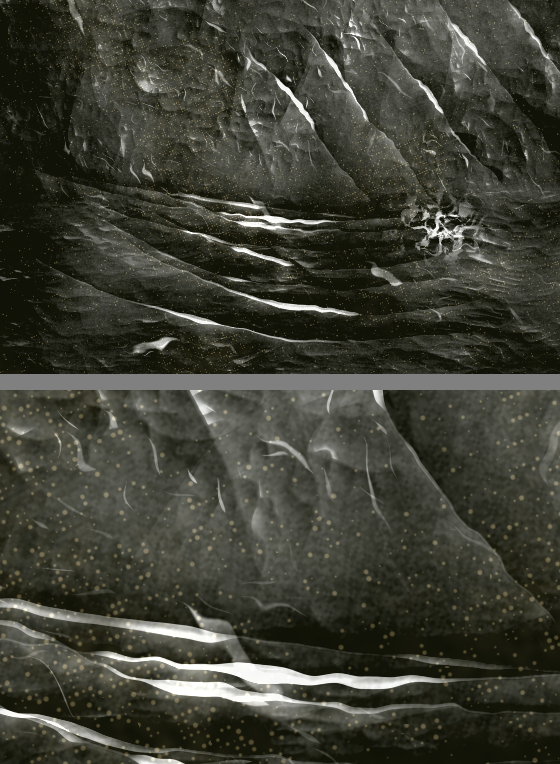
Top, the full canvas; bottom, a detail of the centre.
Reproduce this texture procedurally as a Shadertoy shader.

```glsl
// Crumpled glossy black plastic film with long folds, a pinched knot, glints and dust.
const float BASE_TONE = 0.165;
const float CRUMPLE_CONTRAST = 0.024;
const float GRAIN = 0.09;
const float FAN_FOLDS = 8.0;
const float SLANT_FOLDS = 5.0;
const vec2 KNOT = vec2(1.17, 0.39);
const vec2 LIGHT_DIR = vec2(0.75, 0.66);
const vec3 DUST_COLOR = vec3(0.30, 0.26, 0.18);

float hash(vec2 p) { return fract(sin(dot(p, vec2(127.1, 311.7))) * 43758.5453); }
mat2 rotate(float a) { return mat2(cos(a), -sin(a), sin(a), cos(a)); }
float noise(vec2 p) {
    vec2 i = floor(p), f = fract(p);
    f = f * f * (3.0 - 2.0 * f);
    return mix(mix(hash(i), hash(i + vec2(1, 0)), f.x),
               mix(hash(i + vec2(0, 1)), hash(i + vec2(1, 1)), f.x), f.y);
}
// Layered noise: x is smooth, y is folded at sharp creases.
vec2 layers(vec2 p) {
    vec2 sum = vec2(0.0), amp = vec2(0.5);
    for (int i = 0; i < 5; i++) {
        float n = noise(p);
        sum += amp * vec2(n, abs(2.0 * n - 1.0));
        p = rotate(0.65) * p * 1.98 + 5.3;
        amp *= vec2(0.5, 0.47);
    }
    return sum;
}
// Creases run steeply in the upper sheet and nearly level in the lower one.
float height(vec2 p) {
    vec2 q = p + 0.05 * vec2(noise(p * 5.0), noise(p * 5.0 + 19.0));
    float upper = layers(rotate(0.85) * q * vec2(3.2, 4.2)).y;
    float lower = layers(rotate(0.15) * q * vec2(2.4, 6.0) + 11.0).y;
    return mix(lower, upper, smoothstep(0.42, 0.56, p.y));
}
// Position along a sagging fold from a to b, and signed distance above it.
vec2 foldSpace(vec2 p, vec2 a, vec2 b, float sag) {
    vec2 q = p - a, u = normalize(b - a);
    float t = dot(q, u) / length(b - a);
    return vec2(t, dot(q, vec2(-u.y, u.x)) + 4.0 * sag * t * (1.0 - t));
}
// Broken shiny rim, soft sheen below it and shadow above it.
float foldTone(vec2 f, float shine, float seed, float aa) {
    float span = smoothstep(0.0, 0.1, f.x) * smoothstep(1.0, 0.85, f.x);
    float d = f.y + 0.016 * (noise(vec2(f.x * 9.0, seed * 7.0)) - 0.5)
            + 0.005 * (noise(vec2(f.x * 47.0, seed * 3.0)) - 0.5);
    float along = (f.x - 0.25 - 0.45 * hash(vec2(seed, 4.0))) / 0.19;
    float lit = exp(-along * along) * smoothstep(0.2, 0.55, noise(vec2(f.x * 15.0, seed + 3.0)));
    float width = 0.0009 + 0.008 * lit * noise(vec2(f.x * 21.0, seed + 30.0));
    float rim = 1.0 - smoothstep(width - aa, width + aa, abs(d));
    float side = smoothstep(-0.003, 0.003, d);
    float sheen = (1.0 - side) * exp(-abs(d) / 0.022) * noise(vec2(f.x * 30.0, d * 25.0 + seed));
    float shade = side * exp(-abs(d) / 0.035);
    return span * (rim * (0.1 + shine * lit) + (0.1 + 0.4 * lit) * sheen - 0.12 * shade);
}
// Scattered tapering reflections, mostly slanting down to the right.
float glints(vec2 p, float cells, float chance, float aa) {
    vec2 g = p * cells;
    float sum = 0.0;
    for (int n = 0; n < 9; n++) {
        vec2 id = floor(g) + vec2(n % 3 - 1, n / 3 - 1);
        vec2 q = g - id - vec2(hash(id + 3.1), hash(id + 8.7));
        float slant = mix(0.35, 1.0, smoothstep(0.4, 0.55, id.y / cells));
        q = rotate(-slant - 1.3 * (hash(id + 5.3) - 0.5)) * q;
        float t = q.x / mix(0.2, 0.6, hash(id + 2.9));
        float width = mix(0.02, 0.1, hash(id + 6.1)) * (1.0 - t * t) * (0.6 + 0.4 * t);
        float shape = smoothstep(-aa * cells, aa * cells + 0.012, width - abs(q.y));
        sum += step(hash(id + cells), chance) * step(abs(t), 1.0) * shape * mix(0.2, 1.0, hash(id + 1.7));
    }
    return sum;
}
void mainImage(out vec4 fragColor, in vec2 fragCoord) {
    vec2 p = fragCoord / iResolution.y;
    float aa = 0.7 / iResolution.y;
    // Broad sheen, darker towards the side edges
    vec2 toSheen = (p - vec2(0.95, 0.8)) / vec2(0.42, 0.28);
    float sheen = exp(-dot(toSheen, toSheen));
    float edge = smoothstep(0.22, 0.0, p.x) + smoothstep(1.25, 1.5, p.x);
    float tone = BASE_TONE + 0.48 * (layers(p * 3.2 + 4.0).x - 0.48) + 0.09 * sheen - 0.07 * edge;
    // Creased surface lit from one side, with sharp glossy ridges
    vec2 e = 0.002 * LIGHT_DIR;
    float slope = (height(p + e) - height(p - e)) / 0.004;
    float gloss = smoothstep(0.4, 0.6, layers(p * 4.0 + 31.0).x) * (0.5 + 0.7 * sheen);
    tone += CRUMPLE_CONTRAST * slope * (0.6 + 0.9 * gloss);
    tone += 0.45 * gloss * smoothstep(3.8, 6.5, slope);
    // Fan of sagging folds gathered at the knot
    float dustLine = 0.0;
    for (float i = 0.0; i < FAN_FOLDS; i++) {
        float k = i / (FAN_FOLDS - 1.0), r = hash(vec2(i, 2.0));
        vec2 a = vec2(0.42 * r * step(0.5, i) - 0.03, mix(0.57, 0.37, k));
        vec2 b = mix(KNOT + vec2(-0.03, 0.03), vec2(1.45, 0.16), k * k);
        vec2 f = foldSpace(p, a, b, mix(0.03, 0.16, k));
        tone += foldTone(f, 0.5 + 0.5 * hash(vec2(i, 9.0)), i + 1.0, aa);
        dustLine += exp(-abs(f.y + 0.012) / 0.014) * step(0.0, f.x) * step(f.x, 0.9) * r;
    }
    // Slanting folds across the upper right
    for (float i = 0.0; i < SLANT_FOLDS; i++) {
        vec2 a = vec2(0.64 + 0.16 * i, 0.9 + 0.05 * i);
        vec2 b = a + vec2(0.34, -0.44) * (1.0 + 0.35 * hash(vec2(i, 6.0)));
        tone += foldTone(foldSpace(p, a, b, 0.03 * hash(vec2(i, 3.0)) - 0.01), 0.9 - 0.14 * i, i + 21.0, aa);
    }
    // Reflections from large to small, broken by ragged edges
    vec2 ragged = p + 0.02 * (vec2(noise(p * 37.0), noise(p * 37.0 + 9.0)) - 0.5);
    float inside = 1.0 - 0.5 * min(edge, 1.0);
    tone += inside * glints(ragged, 4.5, 0.34, aa) * (0.3 + 0.7 * noise(p * 34.0));
    tone += inside * (0.15 + gloss) * 0.8 * glints(ragged, 13.0, 0.5, aa);
    tone += inside * gloss * 0.6 * glints(ragged, 27.0, 0.5, aa);
    // Finely crinkled knot
    vec2 k = (p - KNOT) / vec2(0.1, 0.07);
    float knot = exp(-dot(k, k));
    float wrinkle = layers(ragged * 32.0).y;
    tone += knot * (0.85 * smoothstep(0.32, 0.16, wrinkle) - 0.1);
    // Film grain, then dust gathered in patches and along folds
    tone += GRAIN * (noise(rotate(0.5) * p * 330.0) - 0.5);
    tone = clamp(tone, 0.065, 0.96);
    vec3 color = vec3(tone, tone + 0.006, tone - 0.04 * (1.0 - tone));
    float dusty = smoothstep(0.5, 0.72, layers(p * 3.7 + 53.0).x) + 0.7 * min(dustLine, 1.0);
    vec2 g = rotate(0.4) * p * 150.0, id = floor(g);
    float size = 0.34 * hash(id + 2.0) * step(hash(id), 0.1 + 0.4 * dusty);
    float speck = smoothstep(size + 0.15, size - 0.15, length(fract(g) - 0.5)) * step(0.05, size);
    color += DUST_COLOR * (0.8 * speck + 0.25 * dusty * noise(rotate(0.9) * p * 90.0));
    fragColor = vec4(clamp(color, 0.0, 1.0), 1.0);
}
```
